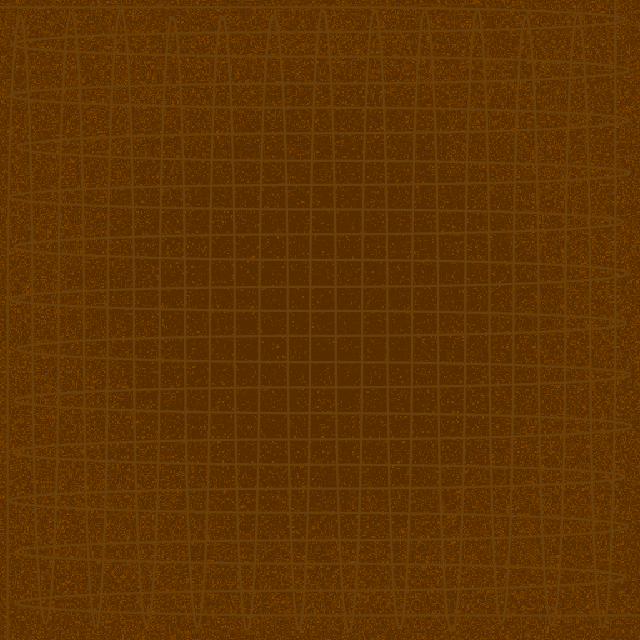
Give the GLSL for this pattern, as a WebGL 2 fragment shader.

```glsl
#version 300 es
precision highp float;
// Two looping threads, one running across and one up and down, woven into a
// loose grid. Each half of a thread is a column of long half ellipses that
// share their flat ends on the centre line. Grain thickens away from the middle.

uniform vec2 u_resolution;
out vec4 fragColor;

const vec3 GROUND = vec3(0.34, 0.175, 0.0);
const vec3 SPECK  = vec3(0.50, 0.275, 0.0);
const vec3 THREAD = vec3(0.41, 0.25, 0.04);

const float LAST_LINE   = 24.0;    // lines are numbered 0 to 24
const float FIRST_POS   = 0.0120;  // place of line 0
const float PITCH       = 0.03958; // gap between lines
const float LINE_JITTER = 0.0026;  // uneven spacing, plus or minus
const float REACH       = 0.479;   // centre to loop tip
const float TIP_JITTER  = 0.007;   // uneven tips, plus or minus
const float HALF_WIDTH  = 0.00175; // half the thread width

const float GRAIN_CELLS  = 512.0;
const float CLEAR_RADIUS = 0.45;   // where the grain reaches full strength
const float RARE_POWER   = 24.0;   // grain falloff in the middle
const float DENSE_POWER  = 2.5;    // grain falloff outside

// Integer hash to 0..1
float hash(ivec2 cell, uint seed) {
    uint h = uint(cell.x) * 0x9E3779B9u + uint(cell.y) * 0x85EBCA6Bu + seed * 0xC2B2AE35u;
    h = (h ^ (h >> 16)) * 0x7FEB352Du;
    h = (h ^ (h >> 15)) * 0x846CA68Bu;
    h ^= h >> 16;
    return float(h >> 8) / 16777216.0;
}

float spread(float index, int kind, uint seed) {
    return hash(ivec2(int(index), kind), seed) * 2.0 - 1.0;
}

float linePosition(float index, uint seed) {
    return FIRST_POS + index * PITCH + LINE_JITTER * spread(index, 0, seed);
}

// Distance to one looping thread
float threadDistance(float along, float across, uint seed) {
    // The two halves join opposite pairs of neighbouring lines
    float shift = along < 0.5 ? 1.0 : 0.0;
    float row = (across - FIRST_POS) / PITCH;
    float index = 2.0 * floor((row + 0.5 + shift) * 0.5) - shift;
    index = min(index, LAST_LINE - shift);
    float low = linePosition(index, seed);
    float high = linePosition(index + 1.0, seed);

    // Loose ends run straight to the edge
    if (index < 0.0) return abs(across - high);
    if (index >= LAST_LINE) return abs(across - low);

    // Ellipse distance, scaled by its gradient
    float reach = REACH + TIP_JITTER * spread(index, 1, seed);
    vec2 axes = vec2(reach, 0.5 * (high - low));
    vec2 q = vec2(along - 0.5, across - 0.5 * (low + high)) / axes;
    float k = length(q);
    float slope = length(q / axes);
    return (k + 1e-4) * abs(k - 1.0) / (slope + 1e-4);
}

float coverage(float distance, float pixel) {
    return clamp((HALF_WIDTH - distance) / pixel + 0.5, 0.0, 1.0);
}

void main() {
    vec2 uv = gl_FragCoord.xy / u_resolution;
    float pixel = 1.0 / min(u_resolution.x, u_resolution.y);

    // Grain: rare specks in the middle, dense outside
    float density = smoothstep(0.0, CLEAR_RADIUS, length(uv - 0.5));
    float grain = hash(ivec2(floor(uv * GRAIN_CELLS)), 7u);
    grain = pow(grain, mix(RARE_POWER, DENSE_POWER, sqrt(density)));
    vec3 color = mix(GROUND, SPECK, grain);

    // Threads
    float acrossThread = threadDistance(uv.x, 1.0 - uv.y, 1u);
    float uprightThread = threadDistance(uv.y, uv.x, 2u);
    color = mix(color, THREAD, coverage(min(acrossThread, uprightThread), pixel));

    fragColor = vec4(color, 1.0);
}
```
